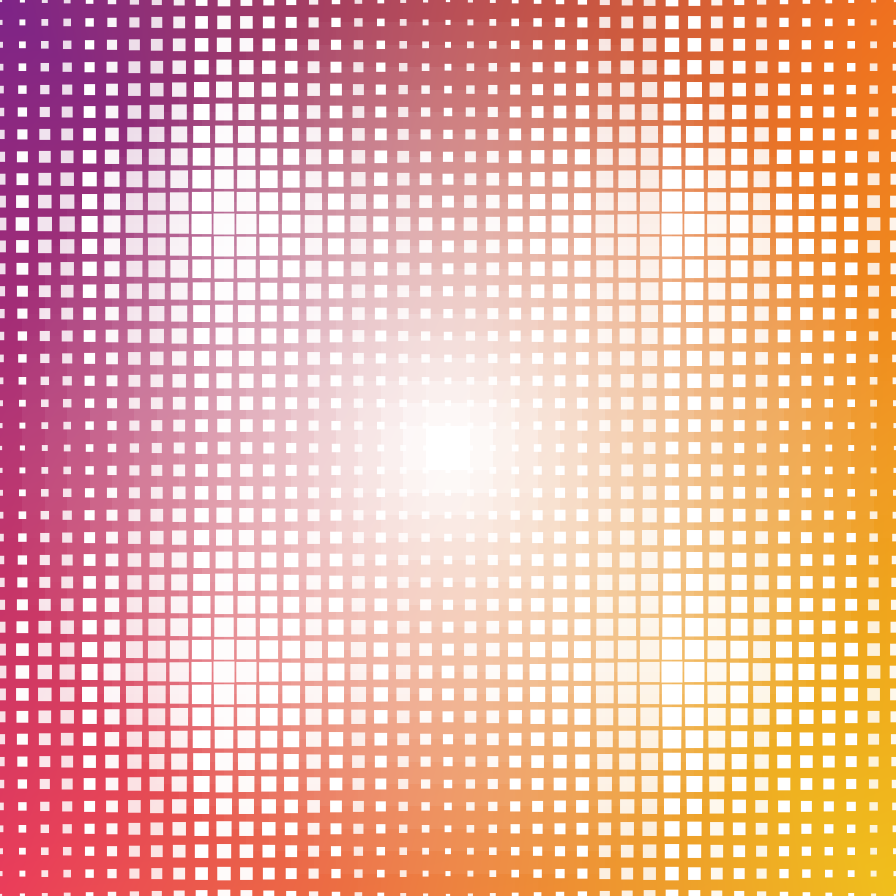
Give the GLSL for this background, as a Shadertoy shader.

```glsl
const float CELLS = 40.0;
const vec3 VIOLET  = vec3(0.49, 0.14, 0.53);
const vec3 ORANGE  = vec3(0.94, 0.44, 0.12);
const vec3 CRIMSON = vec3(0.92, 0.24, 0.35);
const vec3 GOLD    = vec3(0.94, 0.75, 0.11);

float hash(float n) {
    return fract(sin(n * 127.1) * 43758.5453);
}

// Triangle wave: 0 at 0, 1/2 and 1; 1 at 1/4 and 3/4
vec2 triangleWave(vec2 p) {
    return 1.0 - abs(2.0 * fract(2.0 * p) - 1.0);
}

// Four corner colours, blended faster close to the centre
vec3 cornerGradient(vec2 uv) {
    vec2 fromCentre = uv - 0.5;
    float edge = 2.0 * max(abs(fromCentre.x), abs(fromCentre.y));
    vec2 blend = 0.5 + fromCentre / mix(1.0, edge, 0.5);
    vec3 lower = mix(CRIMSON, GOLD, blend.x);
    vec3 upper = mix(VIOLET, ORANGE, blend.x);
    return mix(lower, upper, blend.y);
}

// White glow in steps of one grid cell
float steppedGlow(vec2 uv, float cells) {
    vec2 blockCentre = (floor(uv * cells) + 0.5) / cells;
    return clamp(1.04 - 2.08 * length(blockCentre - 0.5), 0.0, 1.0);
}

// Smooth coverage of a square with the given half side
float squareMask(vec2 p, float halfSide, vec2 pixel) {
    vec2 coverage = clamp((halfSide - abs(p)) / pixel + 0.5, 0.0, 1.0);
    return coverage.x * coverage.y;
}

// Grid of squares centred on whole grid coordinates
float squareGrid(vec2 uv, float cells, vec2 pixel) {
    vec2 grid = uv * cells;
    vec2 index = floor(grid + 0.5);
    vec2 wave = triangleWave(index / cells);
    float side = 0.19 + 0.375 * (wave.x + wave.y);
    float opacity = mix(0.84, 1.0, smoothstep(0.1, 0.6, hash(index.x + 3.0)));
    return opacity * squareMask(grid - index, 0.5 * side, pixel);
}

void mainImage(out vec4 fragColor, in vec2 fragCoord) {
    vec2 uv = fragCoord / iResolution.xy;
    vec2 pixel = CELLS / iResolution.xy;

    // Gradient and central glow
    vec3 color = cornerGradient(uv);
    color = mix(color, vec3(1.0), steppedGlow(uv, CELLS));

    // White squares on top
    color = mix(color, vec3(1.0), squareGrid(uv, CELLS, pixel));

    fragColor = vec4(color, 1.0);
}
```
